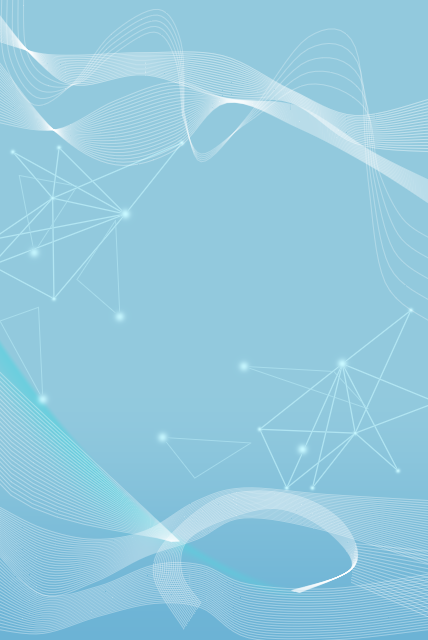
Write a WebGL 2 fragment shader that draws this background.

```glsl
#version 300 es
precision highp float;

#define LINE_HALF 0.11
#define BOLD_HALF 0.15
#define CURVE_STEPS 8
#define KNOTS 8
#define SKY vec3(0.573, 0.79, 0.868)
#define DEEP vec3(0.42, 0.7, 0.835)
#define CYAN vec3(0.34, 0.82, 0.87)
#define ICE vec3(0.78, 0.97, 1.0)
#define GLOW_SIZE 1.2
#define NODE_SIZE 0.25

uniform vec2 u_resolution;
out vec4 fragColor;

// Canvas units: width is 100, y grows downwards.
vec2 p;
float pixel;

float coverage(float d, float halfWidth) {
    return clamp((halfWidth - d) / pixel + 0.5, 0.0, 1.0);
}

// Butt-ended segment, so that joined pieces do not add up twice.
float strand(vec2 a, vec2 b) {
    vec2 ab = b - a;
    float h = dot(p - a, ab) / max(dot(ab, ab), 1e-5);
    if (h < 0.0 || h >= 1.0) return 0.0;
    return coverage(length(p - a - ab * h), LINE_HALF);
}

float edge(vec2 a, vec2 b, float halfWidth) {
    vec2 ab = b - a;
    float h = clamp(dot(p - a, ab) / dot(ab, ab), 0.0, 1.0);
    return coverage(length(p - a - ab * h), halfWidth);
}

float spark(vec2 center, float size) {
    return exp(-dot(p - center, p - center) / size);
}

vec4 catmullRom(vec4 a, vec4 b, vec4 c, vec4 d, float t) {
    return b + 0.5 * t * (c - a + t * (2.0 * a - 5.0 * b + 4.0 * c - d
        + t * (3.0 * (b - c) + d - a)));
}

// Strands blended between two rails: xy is one rail, zw the other.
float span(vec4 a, vec4 b, vec4 c, vec4 d, int count) {
    vec2 low = min(min(b.xy, b.zw), min(c.xy, c.zw)) - 5.0;
    vec2 high = max(max(b.xy, b.zw), max(c.xy, c.zw)) + 5.0;
    if (any(lessThan(p, low)) || any(greaterThan(p, high))) return 0.0;
    float sum = 0.0;
    vec4 from = b;
    for (int s = 1; s <= CURVE_STEPS; s++) {
        vec4 to = catmullRom(a, b, c, d, float(s) / float(CURVE_STEPS));
        for (int i = 0; i < count; i++) {
            float t = float(i) / float(count - 1);
            sum += strand(mix(from.xy, from.zw, t), mix(to.xy, to.zw, t));
        }
        from = to;
    }
    return sum;
}

float ribbon(vec4 k[KNOTS], int count) {
    float sum = 0.0;
    for (int i = 0; i < KNOTS - 1; i++)
        sum += span(k[max(i - 1, 0)], k[i], k[i + 1], k[min(i + 2, KNOTS - 1)], count);
    return sum;
}

// Ribbon whose rails share x: each knot holds x and two heights.
float wave(vec3 k[KNOTS], int count) {
    vec4 rails[KNOTS];
    for (int i = 0; i < KNOTS; i++) rails[i] = k[i].xyxz;
    return ribbon(rails, count);
}

// Spokes from a hub; early rim nodes form a chain, later ones join its second node.
float network(vec2 hub, vec2 rim[7]) {
    float light = max(spark(hub, NODE_SIZE), spark(rim[1], GLOW_SIZE));
    for (int i = 0; i < rim.length(); i++) {
        vec2 partner = i < 3 ? rim[i + 1] : rim[1];
        float links = max(edge(hub, rim[i], BOLD_HALF), edge(rim[i], partner, BOLD_HALF));
        light = max(light, max(0.6 * links, spark(rim[i], NODE_SIZE)));
    }
    return light;
}

// Faint triangle with a glowing first corner.
float triangle(vec2 a, vec2 b, vec2 c) {
    float sides = max(edge(a, b, LINE_HALF), max(edge(b, c, LINE_HALF), edge(c, a, LINE_HALF)));
    return max(0.42 * sides, 0.9 * spark(a, GLOW_SIZE));
}

void main() {
    pixel = 100.0 / u_resolution.x;
    p = vec2(gl_FragCoord.x, u_resolution.y - gl_FragCoord.y) * pixel;
    vec3 color = mix(SKY, DEEP, smoothstep(88.0, 155.0, p.y));

    // Cyan arc, sharp above and soft below
    float arc = (p.y - 80.0 - 1.48 * p.x + 0.0092 * p.x * p.x) * 0.62;
    float thickness = mix(5.5, 1.0, smoothstep(20.0, 50.0, p.x));
    float band = smoothstep(-0.8, 0.8, arc) * exp(-pow(max(arc, 0.0) / thickness, 2.0));
    color = mix(color, CYAN, 0.65 * band * (1.0 - smoothstep(50.0, 80.0, p.x)));

    // Node networks and faint triangles
    float net = network(vec2(12.3, 46.3), vec2[](vec2(42.5, 33.4), vec2(29.3, 50), vec2(12.6, 69.8),
        vec2(-2, 62), vec2(3, 35.5), vec2(13.8, 34.5), vec2(-2, 56)));
    net = max(net, network(vec2(83, 101.2), vec2[](vec2(96, 72.5), vec2(80, 85), vec2(60.7, 100.3),
        vec2(67, 114), vec2(93, 110), vec2(102, 94), vec2(73, 114))));
    net = max(net, triangle(vec2(28, 74), vec2(27, 51.5), vec2(18, 65.3)));
    net = max(net, triangle(vec2(10, 93.3), vec2(9, 71.8), vec2(0, 75)));
    net = max(net, triangle(vec2(8, 59), vec2(18, 43.5), vec2(4.5, 41)));
    net = max(net, triangle(vec2(57, 85.6), vec2(86, 95.5), vec2(78, 86.8)));
    net = max(net, triangle(vec2(38, 102.2), vec2(58.6, 103.5), vec2(45.5, 111.7)));
    net = max(net, spark(vec2(70.7, 105), GLOW_SIZE));
    color = mix(color, ICE, net);

    // Upper ribbons
    float bright = wave(vec3[](vec3(-1, 9.4, 2.5), vec3(9, 12.4, 14.5), vec3(18, 12.9, 19.9),
        vec3(34, 12.3, 17.5), vec3(52, 13, 22.8), vec3(68, 21, 24), vec3(83, 27, 33.5), vec3(101, 23, 35.5)), 18);
    float faint = wave(vec3[](vec3(-1, 28.5, 13.5), vec3(13, 30.3, 30.8), vec3(27, 23.5, 38.5),
        vec3(41, 19.2, 35), vec3(53, 23, 24), vec3(70, 25, 30), vec3(87, 35.5, 39), vec3(101, 42.5, 48)), 22);

    // Loose loops
    float loose = ribbon(vec4[](vec4(0.4, -1, 5.5, -1), vec4(1, 14, 6, 11), vec4(8, 24.5, 10, 17.5),
        vec4(17, 19.5, 18, 19.6), vec4(26, 8, 26, 13), vec4(37, 2.2, 36, 7.5),
        vec4(42.3, 10, 41, 14), vec4(43, 26, 42.6, 27)), 5);
    loose += ribbon(vec4[](vec4(43, 26, 42.6, 27), vec4(47, 37.8, 47, 36), vec4(58, 27, 58, 28.5),
        vec4(72, 8.7, 72, 19.7), vec4(83, 11, 85, 25), vec4(86, 42, 88.5, 40),
        vec4(90, 66, 94, 51), vec4(101, 75.5, 101, 56)), 5);

    // Lower waves, eye-shaped loop and side fans
    faint += wave(vec3[](vec3(-1, 118, 129), vec3(10, 123.5, 139), vec3(22, 126, 136), vec3(34, 124, 130),
        vec3(46, 117, 126), vec3(57, 114, 121), vec3(76, 115.5, 124), vec3(101, 117, 132)), 26);
    faint += wave(vec3[](vec3(-1, 130, 147), vec3(10, 139, 148), vec3(23, 137, 144), vec3(36, 132, 141),
        vec3(47, 132, 142), vec3(58, 136.5, 149), vec3(78, 137.5, 149.5), vec3(101, 134, 147)), 22);
    faint += ribbon(vec4[](vec4(47, 141, 43, 147), vec4(42.5, 134, 36, 135), vec4(44, 126, 39, 126),
        vec4(55, 120.5, 52, 116), vec4(66, 119, 68, 115.5), vec4(77, 124.5, 80, 122),
        vec4(82, 133, 83, 132), vec4(68, 138, 70, 138.5)), 16);
    vec4 sweepEnd = vec4(42, 126.5, 40, 126.5);
    faint += span(vec4(-6, 78, -4, 60), vec4(-1, 86, -1, 112), sweepEnd, sweepEnd, 26);
    vec4 fanStart = vec4(83, 127, 82, 136);
    vec4 fanEnd = vec4(102, 129, 102, 145);
    faint += span(fanStart, fanStart, fanEnd, fanEnd, 16);

    float veil = 1.0 - exp(-0.55 * bright - 0.42 * faint - 0.33 * loose);
    fragColor = vec4(mix(color, vec3(1), veil), 1.0);
}
```
